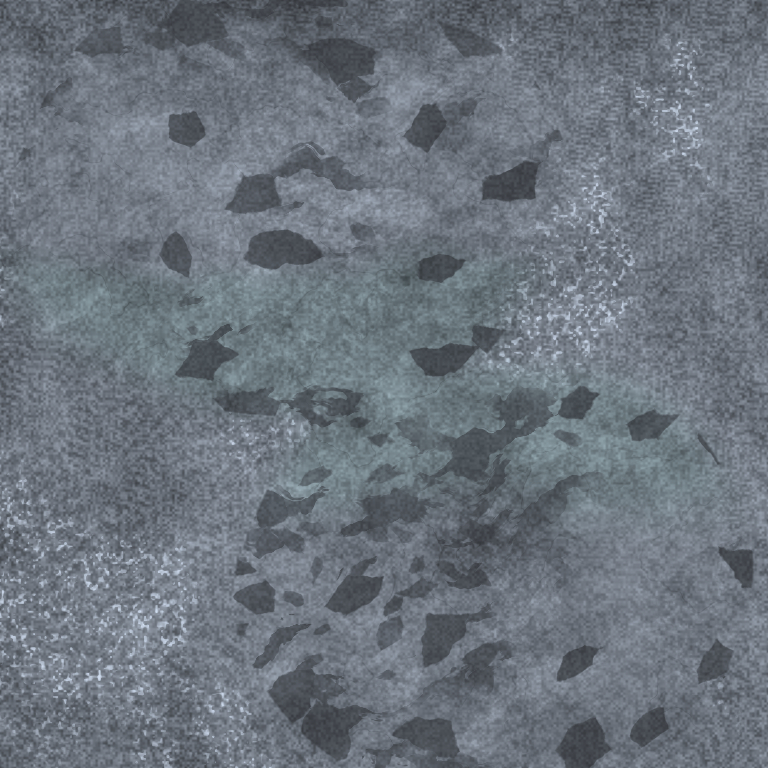
Reproduce this texture procedurally as a WebGL 1 fragment shader.

```glsl
precision highp float;
uniform vec2 u_resolution;

#define BASE_TONE 0.462
#define SHARD_TONE 0.275
#define STONE_TINT vec3(0.945, 1.005, 1.09)
#define TEAL_TINT vec3(0.905, 1.025, 1.075)
#define GRAIN 0.20
#define MOTTLE 0.24
#define SHARD_CELLS 10.0
#define SHARD_CHANCE 0.42
#define CHIP_CELLS 25.0
#define CHIP_CHANCE 0.32
#define SPECKLE 0.24
#define EDGE 0.0013

float hash(vec2 p) {
  return fract(sin(dot(p, vec2(127.1, 311.7))) * 43758.5);
}

float noise(vec2 p) {
  vec2 i = floor(p), f = fract(p);
  f = f * f * (3.0 - 2.0 * f);
  return mix(mix(hash(i), hash(i + vec2(1.0, 0.0)), f.x),
             mix(hash(i + vec2(0.0, 1.0)), hash(i + 1.0), f.x), f.y);
}

mat2 rotation(float a) {
  float c = cos(a), s = sin(a);
  return mat2(c, -s, s, c);
}

float fbm(vec2 p) {
  float sum = 0.0, weight = 0.5;
  for (int i = 0; i < 5; i++) {
    sum += weight * noise(p);
    p = rotation(0.6) * p * 2.03 + 11.7;
    weight *= 0.5;
  }
  return sum / 0.97;
}

// Irregular five-sided fragment, negative inside
float fragment(vec2 p, float size, vec2 seed) {
  float d = -1.0;
  for (int i = 0; i < 5; i++) {
    float k = float(i);
    float a = 1.2566 * (k + 0.7 * hash(seed + k * 3.1));
    float reach = size * (0.65 + 0.5 * hash(seed + k * 5.7));
    d = max(d, dot(p, vec2(cos(a), sin(a))) - reach);
  }
  return d;
}

// Scattered fragments on a jittered grid
float scatter(vec2 p, float cells, float chance, float aspect) {
  vec2 q = p * cells;
  vec2 home = floor(q);
  float rough = 0.16 * (fbm(q * 3.5) - 0.5) + 0.12 * (noise(q * 1.9) - 0.5);
  float mask = 0.0;
  for (int j = -1; j <= 1; j++) {
    for (int i = -1; i <= 1; i++) {
      vec2 cell = home + vec2(float(i), float(j));
      vec2 seed = cell + cells;
      if (hash(seed + 7.3) > chance) continue;
      vec2 jitter = vec2(hash(seed), hash(seed + 17.3));
      vec2 d = q - cell - 0.2 - 0.6 * jitter;
      d = rotation(0.25 + 2.0 * (hash(seed + 29.1) - 0.5)) * d;
      d.x /= aspect * (0.75 + 0.5 * jitter.y);
      float size = 0.15 + 0.17 * hash(seed + 41.9);
      float dist = fragment(d, size, seed) + rough;
      float w = EDGE * cells;
      mask = max(mask, (1.0 - smoothstep(-w, w, dist)) * (0.75 + 0.25 * jitter.x));
    }
  }
  return mask;
}

float ellipse(vec2 p, vec2 center, vec2 radius) {
  return length((p - center) / radius) - 1.0;
}

void main() {
  vec2 p = gl_FragCoord.xy / u_resolution;
  float broad = fbm(p * 5.0);
  float cloud = fbm(p * 17.0 + 31.0);
  float fine = noise(p * 310.0);
  float coarse = noise(p * 130.0 + 9.0);

  // Two broad inlays that hold the fragments
  float border = min(ellipse(p, vec2(0.37, 0.73), vec2(0.37, 0.28)),
                     ellipse(p, vec2(0.645, 0.25), vec2(0.355, 0.28)));
  border += 0.16 * (noise(p * 6.0) - 0.5);
  float inlay = 1.0 - smoothstep(-0.006, 0.006, border);
  float softInlay = 1.0 - smoothstep(-0.15, 0.1, border);

  // Mottled grainy stone
  float tone = BASE_TONE + MOTTLE * (0.5 * (broad - 0.5) + 0.8 * (cloud - 0.5));
  tone += GRAIN * ((fine - 0.5) + 0.45 * (coarse - 0.5)) * mix(1.0, 0.65, softInlay);
  tone -= 0.07 * smoothstep(0.88, 0.98, p.y + 0.1 * (broad - 0.5));
  float shade = 1.0 - smoothstep(0.1, 1.0, ellipse(p, vec2(0.62, 0.33), vec2(0.08, 0.035)) * 0.5);
  tone -= 0.06 * shade;

  // Swirled flakes, pale marbling and hairline cracks
  vec2 warp = vec2(fbm(p * 8.0 + 3.0), fbm(p * 8.0 + 47.0)) - 0.5;
  vec2 flow = rotation(0.35) * (p + 0.12 * warp);
  float swirl = fbm(flow * vec2(15.0, 38.0));
  float cluster = smoothstep(0.4, 0.6, fbm(p * 7.0 + 63.0));
  float flakes = smoothstep(0.61, 0.65, swirl) * cluster * inlay;
  tone += 0.045 * inlay * (1.0 - smoothstep(0.36, 0.46, swirl));
  float crack = 1.0 - smoothstep(0.0, 0.018, abs(fbm(p * 11.0 + warp) - 0.5));
  tone -= 0.05 * crack * softInlay;

  // White mineral dust in upright drifts
  float drift = smoothstep(0.5, 0.68, fbm(p * vec2(9.0, 4.5) + 81.0) + 0.12 * (cloud - 0.5));
  float dust = smoothstep(0.5, 0.82, noise(p * 270.0 + 5.0)) * smoothstep(0.3, 0.65, coarse);
  tone += SPECKLE * drift * dust * mix(1.0, 0.2, softInlay);

  // Dark shards and chips, cut off at the inlay border
  vec2 bent = p + 0.015 * warp;
  float shards = scatter(bent, SHARD_CELLS, SHARD_CHANCE, 1.5) * inlay;
  float chips = scatter(bent, CHIP_CELLS, CHIP_CHANCE, 1.9) * inlay * cluster;
  float dark = max(shards, 0.8 * max(chips, flakes));
  float shardTone = SHARD_TONE + 0.07 * (fine - 0.5) + 0.12 * (cloud - 0.5);
  tone = mix(tone, shardTone, 0.93 * dark);

  // Cool teal band across the middle
  float height = p.y + 0.12 * (broad - 0.5);
  float band = smoothstep(0.3, 0.42, height) * (1.0 - smoothstep(0.62, 0.68, height));
  vec3 tint = mix(STONE_TINT, TEAL_TINT, band * softInlay * (1.0 - 0.6 * dark));
  gl_FragColor = vec4(clamp(tone * tint, 0.0, 1.0), 1.0);
}
```
